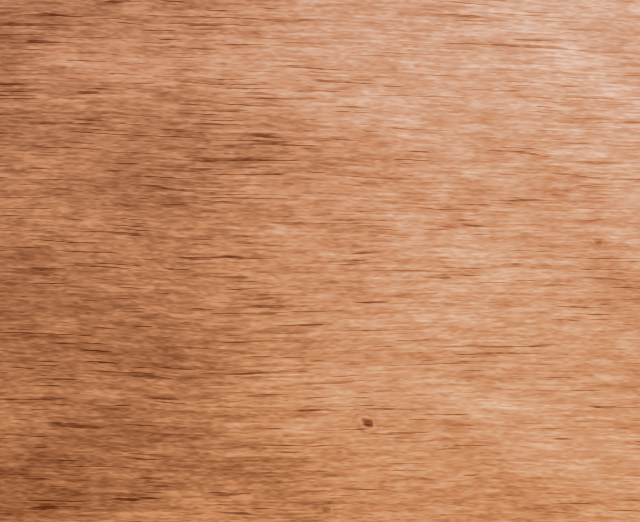
Reproduce this texture procedurally as a Shadertoy shader.

```glsl
// Warm reddish-brown wood veneer with fine horizontal fibres, cloudy figure and small knots.
#define FIBRE_SCALE   vec2(20.0, 275.0)
#define FLECK_SCALE   vec2(95.0, 330.0)
#define BAND_SCALE    vec2(6.0, 90.0)
#define MOTTLE_SCALE  vec2(34.0, 95.0)
#define FIGURE_SCALE  vec2(3.0, 8.0)
#define PORE_SCALE    vec2(13.0, 290.0)
#define PORE_DEPTH    0.42
#define GRAIN_CONTRAST 1.0
#define ARCH_BEND     0.45
#define DARK_WOOD     vec3(0.57, 0.35, 0.22)
#define MID_WOOD      vec3(0.79, 0.545, 0.385)
#define PALE_WOOD     vec3(0.87, 0.72, 0.61)

float hash(vec2 p) {
    return fract(sin(dot(p, vec2(127.1, 311.7))) * 43758.5453);
}

// One row of smooth noise, shifted at random so that columns never line up
float rowNoise(float x, float row) {
    x += 37.0 * hash(vec2(row, 5.3));
    float cell = floor(x);
    return mix(hash(vec2(cell, row)), hash(vec2(cell + 1.0, row)),
               smoothstep(0.0, 1.0, x - cell));
}

float noise(vec2 p) {
    float row = floor(p.y);
    return mix(rowNoise(p.x, row), rowNoise(p.x, row + 1.0),
               smoothstep(0.0, 1.0, p.y - row));
}

// Lattice noise without row shifts, for soft cloudy shapes
float cloud(vec2 p) {
    vec2 cell = floor(p);
    vec2 f = smoothstep(0.0, 1.0, p - cell);
    return mix(mix(hash(cell), hash(cell + vec2(1, 0)), f.x),
               mix(hash(cell + vec2(0, 1)), hash(cell + vec2(1, 1)), f.x), f.y);
}

float fbm(vec2 p) {
    float sum = 0.0, weight = 0.5;
    for (int i = 0; i < 5; i++) {
        sum += weight * cloud(p);
        p = mat2(1.9, 0.3, -0.3, 1.9) * p + 11.3;
        weight *= 0.55;
    }
    return sum / 1.055;
}

// Soft core with a faint ring around it; knot holds centre, radius and depth
float knotShade(vec2 p, vec4 knot) {
    vec2 d = (p - knot.xy) / knot.z;
    float r = length(d + vec2(0.4 * d.y, 0.0)) + 0.9 * (cloud(d * 1.7 + 8.0) - 0.5);
    float core = 1.0 - smoothstep(0.0, 1.1, r);
    float ring = exp(-8.0 * (r - 1.6) * (r - 1.6));
    return knot.w * (core + 0.2 * ring);
}

void mainImage(out vec4 fragColor, in vec2 fragCoord) {
    vec2 uv = fragCoord / iResolution.xy;
    vec2 p = fragCoord / iResolution.y;

    // Fibres drift gently up and down along the board
    vec2 g = p;
    g.y += 0.022 * (cloud(p * vec2(2.2, 3.0) + 4.0) - 0.5) + 0.025 * p.x * p.x * uv.y;
    g.y += 0.004 * (cloud(p * vec2(14.0, 20.0)) - 0.5);

    // Layers of grain, from hair-thin to broad
    float fibre = noise(g * FIBRE_SCALE) - 0.5;
    float fleck = noise(g * FLECK_SCALE + 71.0) - 0.5;
    float band = noise(g * BAND_SCALE + 23.0) - 0.5;
    float mottle = noise(g * MOTTLE_SCALE + 47.0) - 0.5;
    float grain = 0.32 * fibre + 0.32 * fleck + 0.16 * band + 0.20 * mottle;

    // Arched cloudy figure, its edges torn along the fibres
    float arch = p.y + ARCH_BEND * (p.x - 0.35) * (p.x - 0.35);
    vec2 torn = vec2(p.x + 0.10 * fibre + 0.08 * band, arch);
    float figure = fbm(torn * FIGURE_SCALE + 3.0) - 0.5;

    // Thin dark pores gathered in patches, denser at the shaded side
    float pore = smoothstep(0.72, 0.92, noise(g * PORE_SCALE + 131.0));
    pore *= smoothstep(0.2, 0.75, cloud(p * vec2(9.0, 34.0)) + 0.2 - 0.2 * uv.x);

    // Light falls from the upper right, the left edge stays in shade
    float light = 0.30 + 0.31 * smoothstep(-0.1, 0.75, uv.x);
    light += 0.25 * exp(-5.0 * dot(uv - vec2(0.95, 1.02), uv - vec2(0.95, 1.02)));
    light -= 0.14 * exp(-9.0 * dot(uv - vec2(0.0, 0.1), uv - vec2(0.0, 0.1)));

    float tone = light + GRAIN_CONTRAST * grain + 0.6 * figure - PORE_DEPTH * pore;

    // A few small knots
    vec4 knots[3] = vec4[3](vec4(0.704, 0.188, 0.014, 0.8),
                            vec4(1.145, 0.535, 0.010, 0.35),
                            vec4(0.625, 0.022, 0.012, 0.35));
    for (int i = 0; i < 3; i++) tone -= knotShade(p, knots[i]);

    // Wood colour by tone, more orange below and rosier above
    tone = clamp(tone, -0.4, 1.15);
    vec3 colour = tone < 0.5 ? mix(DARK_WOOD, MID_WOOD, tone * 2.0)
                             : mix(MID_WOOD, PALE_WOOD, tone * 2.0 - 1.0);
    colour *= mix(vec3(1.01, 0.985, 0.93), vec3(1.0, 1.005, 1.05), uv.y);
    fragColor = vec4(colour, 1.0);
}
```
